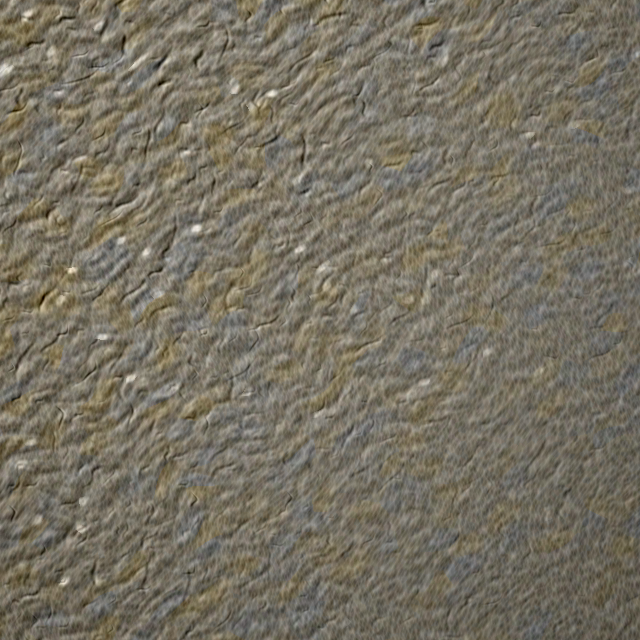
This texture is drawn by a WebGL 2 fragment shader. Its source:

```glsl
#version 300 es
precision highp float;
// Rough stony relief: slanted pebbles, curved cracks and fine fibrous grain in raking light.

uniform vec2 u_resolution;
out vec4 outColor;

const vec3 STONE = vec3(0.462, 0.434, 0.374);
const vec3 OCHRE = vec3(0.035, 0.008, -0.065);
const vec3 SLATE = vec3(-0.025, -0.004, 0.035);
const vec2 TO_LIGHT = vec2(-0.6, 0.8);

vec2 hash2(vec2 cell) {
    vec3 q = fract(cell.xyx * vec3(0.1031, 0.1030, 0.0973));
    q += dot(q, q.yzx + 33.33);
    return fract((q.xx + q.yz) * q.zy);
}

// Coordinates in a frame whose x axis points along the angle.
vec2 toFrame(vec2 p, float angle) {
    float c = cos(angle), s = sin(angle);
    return vec2(c * p.x + s * p.y, c * p.y - s * p.x);
}

// Layered sines that bend the straight cell grids.
vec2 bend(vec2 p, float frequency, float amount) {
    vec2 a = sin(p.yx * frequency + vec2(1.3, 4.1));
    vec2 b = sin((p.yx + p * 0.6) * frequency * 2.3 + vec2(5.2, 0.7));
    return p + amount * (a + 0.5 * b);
}

// Cellular noise: x = distance to the nearest point, y = random value of its cell.
vec2 cellular(vec2 p, float seed) {
    vec2 home = floor(p);
    vec2 nearest = vec2(9.0, 0.0);
    for (int y = -1; y <= 1; y++)
    for (int x = -1; x <= 1; x++) {
        vec2 cell = home + vec2(x, y);
        vec2 rnd = hash2(cell + seed);
        float d = length(cell + rnd - p);
        if (d < nearest.x) nearest = vec2(d, fract(rnd.x * 7.0 + rnd.y * 13.0));
    }
    return nearest;
}

// Pebbles stretched along the slant.
vec2 pebbles(vec2 p, vec2 scale, float seed) {
    return cellular(toFrame(bend(p, 23.0, 0.009), 0.62) * scale, seed);
}

// Slope of the pebble surface towards the light.
float emboss(vec2 p, vec2 scale, float reach, float seed) {
    vec2 d = TO_LIGHT * reach;
    return pebbles(p + d, scale, seed).x - pebbles(p - d, scale, seed).x;
}

// Scattered tapered arcs: x = dark cracks, y = lit rims beside them.
vec2 cracks(vec2 p, float width, float density, float angle, float seed) {
    vec2 home = floor(p);
    vec2 total = vec2(0.0);
    for (int y = -1; y <= 1; y++)
    for (int x = -1; x <= 1; x++) {
        vec2 cell = home + vec2(x, y);
        vec2 place = hash2(cell + seed);
        vec2 shape = hash2(cell + seed + 57.0);
        vec2 kind = hash2(cell + seed + 113.0);
        vec2 q = toFrame(p - cell - place, angle + (shape.x - 0.5) * 1.3);
        float halfLength = mix(0.28, 0.8, shape.y * shape.y);
        float along = q.x / halfLength;
        float across = q.y + (kind.x - 0.5) * 0.45 * along * along + 0.03 * sin(along * 5.0);
        float w = width * mix(0.7, 1.3, kind.x);
        float body = smoothstep(1.0, 0.35, abs(along)) * step(kind.y, density);
        float dark = across / w;
        float rim = (across + 2.0 * w) / (1.2 * w);
        total += body * mix(0.45, 1.0, place.x) * vec2(exp(-dark * dark), exp(-rim * rim));
    }
    return min(total, 1.2);
}

// Fine fibres, nearly upright, centred on zero.
float fibres(vec2 p, float angle, vec2 scale, float seed) {
    return cellular(toFrame(bend(p, 9.0, 0.016), angle) * scale, seed).x - 0.47;
}

void main() {
    vec2 p = gl_FragCoord.xy / min(u_resolution.x, u_resolution.y);

    // Relief is strongest at the upper left and fades to the lower right.
    float fade = smoothstep(-0.5, 1.0, p.x - 0.75 * p.y + 0.3 * p.x * p.x);
    float strength = mix(1.25, 0.42, fade);

    // Pebbles
    float tone = 0.27 * emboss(p, vec2(24.0, 40.0), 0.0040, 3.0);
    tone += 0.15 * emboss(p, vec2(44.0, 70.0), 0.0024, 71.0);

    // Cracks and lit rims
    vec2 warped = bend(p, 31.0, 0.004);
    vec2 large = cracks(warped * 19.0, 0.046, 0.62, 0.98, 11.0);
    vec2 small = cracks(warped * 31.0, 0.060, 0.55, 0.85, 205.0);
    tone += dot(large, vec2(-0.23, 0.13)) + dot(small, vec2(-0.15, 0.12));

    // Sparse pale chips
    vec2 chip = pebbles(p, vec2(30.0, 52.0), 401.0);
    tone += 0.24 * step(0.965, chip.y) * smoothstep(0.42, 0.12, chip.x);
    tone *= strength;

    // Fibrous grain
    tone += 0.17 * fibres(p, 1.22, vec2(62.0, 165.0), 31.0);
    tone += 0.10 * fibres(p, 1.85, vec2(80.0, 210.0), 83.0);

    // Broad lighting
    tone += 0.045 - 0.16 * smoothstep(0.2, 1.15, length((p - vec2(0.42, 0.68)) * vec2(1.0, 0.9)));

    // Ochre and slate tints
    vec2 patches = pebbles(p, vec2(17.0, 29.0), 151.0);
    float ochre = smoothstep(0.45, 1.0, patches.y) * smoothstep(0.75, 0.2, patches.x);
    float slate = smoothstep(0.4, 0.0, patches.y) * smoothstep(0.8, 0.2, patches.x);
    vec2 speck = hash2(floor(cellular(p * 110.0, 19.0).yy * 64.0)) - 0.5;
    vec3 color = STONE + tone + OCHRE * ochre * mix(1.0, 0.6, fade) + SLATE * (slate + 0.4 * fade);
    color += vec3(speck.x, 0.0, speck.y) * 0.03;

    outColor = vec4(clamp(color, 0.0, 1.0), 1.0);
}
```
